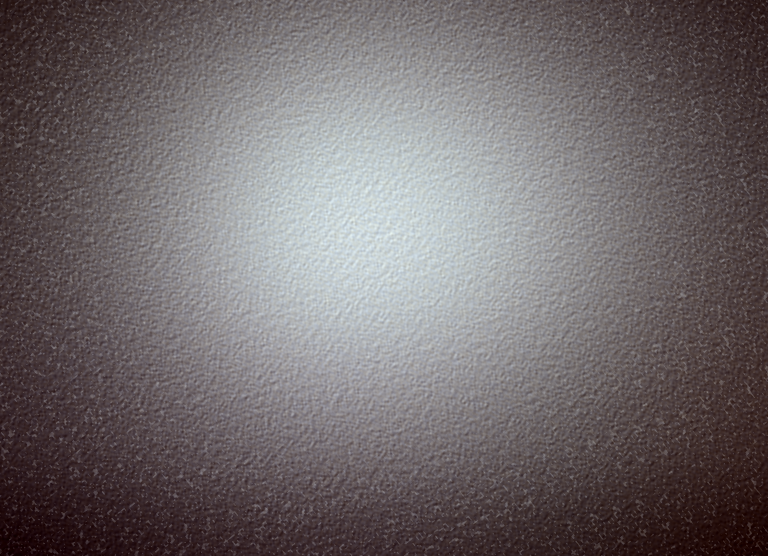
Write a WebGL 2 fragment shader that draws this texture.

```glsl
#version 300 es
precision highp float;

#define GLOW_CENTER vec2(0.657, 0.590)
#define GLOW_RADIUS 0.48
#define GLOW_GAIN 0.70
#define AMBIENT 0.135
#define GRAIN_SCALE 250.0
#define GRAIN_GAIN 0.23
#define SPARKLE_GAIN 0.15
#define CHROMA_GAIN 0.04
#define SHADE_COLOR vec3(0.20, 0.14, 0.14)
#define SHEEN_COLOR vec3(0.75, 0.77, 0.78)

uniform vec2 u_resolution;
out vec4 outColor;

float hash(vec2 p) {
    return fract(sin(dot(p, vec2(127.1, 311.7))) * 43758.545);
}

float valueNoise(vec2 p) {
    vec2 cell = floor(p);
    vec2 f = fract(p);
    f = f * f * (3.0 - 2.0 * f);
    float low = mix(hash(cell), hash(cell + vec2(1.0, 0.0)), f.x);
    float high = mix(hash(cell + vec2(0.0, 1.0)), hash(cell + vec2(1.0, 1.0)), f.x);
    return mix(low, high, f.y);
}

vec2 turn(vec2 p, float angle) {
    float c = cos(angle), s = sin(angle);
    return mat2(c, s, -s, c) * p;
}

// Pebbled surface: two crossed layers of fine bumps, one a little larger
float surfaceHeight(vec2 p) {
    return 0.50 * valueNoise(turn(p, 0.64))
         + 0.35 * valueNoise(turn(p, 1.25) * 0.87 + 31.0)
         + 0.15 * valueNoise(turn(p, 0.25) * 0.55 + 17.0);
}

// Broad light, wider to the right than to the left
float glowLevel(vec2 p) {
    vec2 d = p - GLOW_CENTER;
    d *= vec2(mix(1.0, 0.88, smoothstep(-0.3, 0.3, d.x)), 1.07);
    return AMBIENT + GLOW_GAIN * exp(-dot(d, d) / (GLOW_RADIUS * GLOW_RADIUS));
}

void main() {
    vec2 p = gl_FragCoord.xy / u_resolution.y;
    vec2 uv = gl_FragCoord.xy / u_resolution;
    float glow = glowLevel(p);

    // Darker corners and lower edge
    vec2 border = abs(uv - 0.5) * 2.0;
    glow -= 0.06 * pow(border.x * border.y, 2.0);
    glow -= 0.06 * (1.0 - smoothstep(0.0, 0.22, uv.y));

    // Relief lit from the upper left
    vec2 g = p * GRAIN_SCALE;
    vec2 lightStep = vec2(-0.35, 0.45);
    float relief = surfaceHeight(g - lightStep) - surfaceHeight(g + lightStep);
    float midtone = smoothstep(0.05, 0.40, glow) * (1.0 - 0.4 * smoothstep(0.5, 0.8, glow));
    float level = glow + GRAIN_GAIN * relief * (0.4 + 0.6 * midtone);

    // Bright specks on the dim parts
    float speck = smoothstep(0.62, 0.95, valueNoise(turn(g, 0.9) + 53.0));
    level += SPARKLE_GAIN * (speck - 0.12) * (1.0 - smoothstep(0.2, 0.6, glow));

    // Neutral sheen falling off to warm shade
    vec3 color = mix(SHADE_COLOR, SHEEN_COLOR, (level - 0.16) / 0.606);

    // Violet at lower left, brown at lower right
    float lower = 1.0 - smoothstep(0.2, 0.75, uv.y);
    color += vec3(0.003, -0.006, 0.006) * lower * (1.0 - smoothstep(0.4, 0.8, uv.x));
    color += vec3(0.015, -0.002, -0.010) * lower * smoothstep(0.7, 1.0, uv.x);
    color += vec3(-0.008, 0.006, 0.003) * smoothstep(0.6, 0.8, glow);

    // Faint coloured flecks
    float fleck = valueNoise(turn(g, 0.4) + 91.0) - 0.5;
    color += CHROMA_GAIN * fleck * vec3(0.7, 0.2, -1.0) * (0.4 + glow);

    outColor = vec4(clamp(color, 0.0, 1.0), 1.0);
}
```
